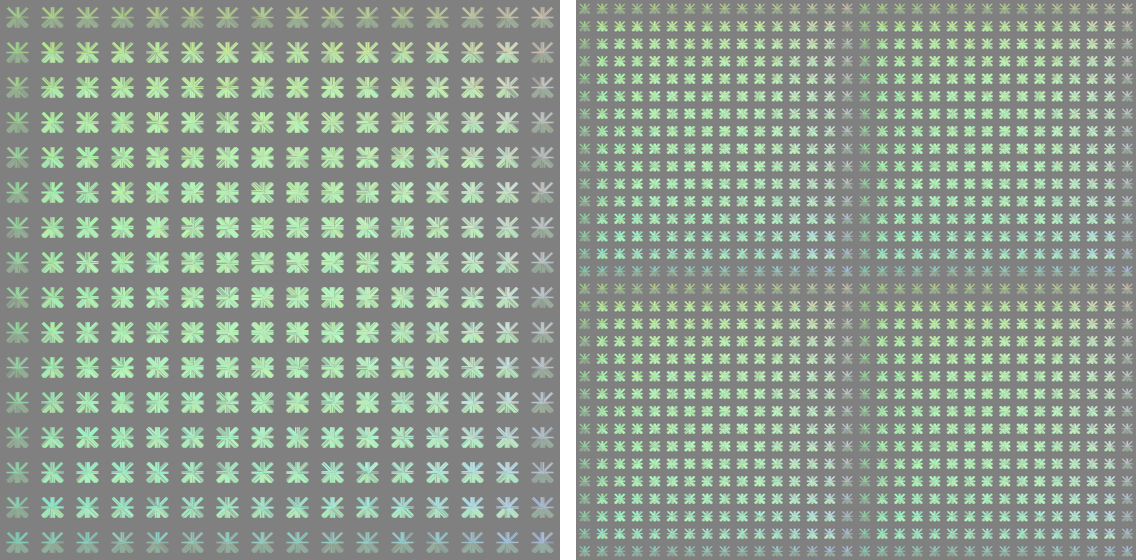
Left: one tile. Right: repeated 2 by 2.
Write a Shadertoy shader that draws this pattern.

```glsl
#define REPEATS 16.0
#define REACH vec2(0.315, 0.295)
#define ARM_LENGTH 0.395
#define ARM_HALF 0.080
#define THINNING 0.62
#define STREAK_FREQ 32.0
#define STREAK_DEPTH 0.55
#define RIM_FADE 0.48
#define HUB_RADIUS 0.045
#define GROUND vec3(0.5)
#define MINT vec3(0.73, 0.97, 0.73)

float hash(vec2 p) {
    return fract(sin(dot(p, vec2(127.1, 311.7))) * 43758.5453);
}

// Smooth one-dimensional noise, one independent track per seed
float trackNoise(float x, float seed) {
    float lane = floor(x);
    float f = smoothstep(0.0, 1.0, fract(x));
    return mix(hash(vec2(lane, seed)), hash(vec2(lane + 1.0, seed)), f);
}

float coverage(float dist, float pixel) {
    return clamp(0.5 - dist / pixel, 0.0, 1.0);
}

// Yellow above, teal below, pale lilac to the right, green to the left
vec3 positionTint(vec2 pos) {
    vec3 vertical = pos.y > 0.0 ? vec3(0.05, -0.04, -0.12) : vec3(-0.10, -0.04, 0.11);
    vec3 horizontal = pos.x > 0.0 ? vec3(0.09, -0.08, 0.13) : vec3(-0.08, 0.0, -0.05);
    return vertical * pos.y * pos.y + horizontal * pos.x * pos.x;
}

void mainImage(out vec4 fragColor, in vec2 fragCoord) {
    vec2 grid = fragCoord / iResolution.xy * REPEATS;
    vec2 cell = mod(floor(grid), REPEATS);
    vec2 p = fract(grid) - 0.5;
    float pixel = REPEATS / iResolution.y;

    // Position of this repeat on the canvas, from -1 to 1
    vec2 pos = (cell + 0.5) / REPEATS * 2.0 - 1.0;
    float edge = max(abs(pos.x), abs(pos.y));
    float rim = smoothstep(0.78, 0.94, edge);
    vec3 tint = positionTint(pos);
    float cellSeed = hash(cell + 3.7);

    vec2 outside = abs(p) - REACH;
    float box = max(outside.x, outside.y);
    vec3 color = GROUND;

    // Eight arms, the lower three first so that the others lie on top
    for (int i = 0; i < 8; i++) {
        float angle = float(i + 5) * 0.785398;
        vec2 dir = vec2(cos(angle), sin(angle));
        float along = dot(p, dir);
        float across = dir.x * p.y - dir.y * p.x;
        float lower = step(dir.y, -0.1);
        float level = 1.0 - step(0.1, abs(dir.y));

        // Upper and level arms grow thinner away from the middle
        float thin = THINNING * edge * edge * (1.0 - lower);
        float upright = step(0.9, dir.y);
        float halfWidth = ARM_HALF * (1.0 - thin * (1.0 - 0.45 * upright));
        halfWidth *= 1.0 - level * edge * (0.1 + 1.2 * max(along, 0.0));
        float dist = max(abs(across) - halfWidth, max(along - ARM_LENGTH, -along));
        dist = max(dist, box);

        // Lengthwise streaks, stronger on some arms than on others
        float seed = cellSeed * 91.0 + float(i) * 7.3;
        float wear = hash(vec2(seed, 5.1));
        float streak = trackNoise(across * STREAK_FREQ + 20.0, seed);
        float depth = STREAK_DEPTH * (0.25 + 0.75 * wear);
        float light = 1.0 - depth * smoothstep(0.35, 0.95, streak);
        light *= 1.0 - 0.12 * hash(vec2(seed, 9.4));
        light *= 1.0 - RIM_FADE * rim * mix(0.55, 1.2, lower);

        // Slight change of hue from streak to streak
        float hue = trackNoise(across * STREAK_FREQ * 0.7 + 40.0, seed + 2.0) - 0.5;
        vec3 armColor = MINT + tint * mix(1.3, 0.5, lower);
        armColor += hue * vec3(0.08, -0.03, -0.12);
        color = mix(color, mix(GROUND, armColor, light), coverage(dist, pixel));
    }

    // Small pale hub where the arms meet
    float hub = coverage(length(p) - HUB_RADIUS, pixel) * 0.5 * (1.0 - edge);
    color = mix(color, MINT + vec3(0.02, -0.05, 0.0), hub);

    fragColor = vec4(color, 1.0);
}
```
